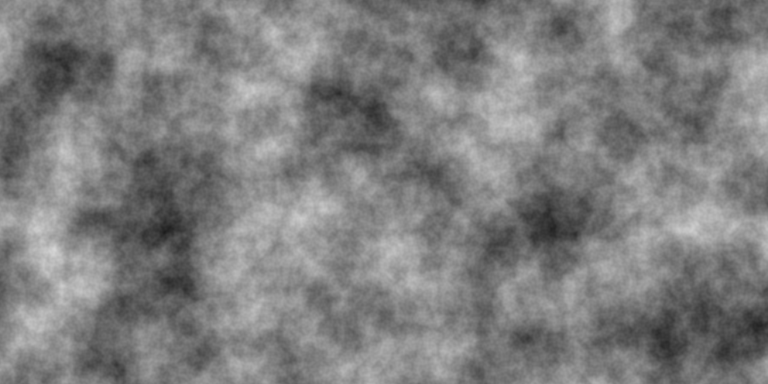
This texture is drawn by a WebGL 2 fragment shader. Its source:

```glsl
#version 300 es
precision highp float;
// Soft grey cloud texture with fine grain, made of layered gradient noise.

#define BASE_CELLS 3.5   // coarsest noise cells per canvas height
#define OCTAVES 6        // number of noise layers
#define GAIN 0.66        // amplitude ratio between layers
#define LACUNARITY 2.0   // frequency ratio between layers
#define MEAN_GREY 0.5    // average brightness
#define CONTRAST 0.49    // spread around the average
#define SEED 17u         // selects another arrangement

uniform vec2 u_resolution;
out vec4 fragColor;

// Integer hash of a lattice point, giving a value from 0 to 1
float hash(ivec2 cell, uint layer) {
  uint h = uint(cell.x) * 1597334677u ^ uint(cell.y) * 3812015801u;
  h ^= (layer + SEED) * 2654435769u;
  h = (h ^ (h >> 16)) * 2146121005u;
  h = (h ^ (h >> 15)) * 2221713035u;
  h ^= h >> 16;
  return float(h >> 8) / 16777215.0;
}

// Slope contributed by one lattice corner in a random direction
float cornerSlope(ivec2 cell, vec2 offset, uint layer) {
  float angle = 6.28319 * hash(cell, layer);
  return dot(vec2(cos(angle), sin(angle)), offset);
}

// Smoothly blended corner slopes, centred on zero
float gradientNoise(vec2 p, uint layer) {
  ivec2 cell = ivec2(floor(p));
  vec2 f = fract(p);
  vec2 blend = f * f * f * (f * (f * 6.0 - 15.0) + 10.0);
  float bottom = mix(cornerSlope(cell, f, layer),
                     cornerSlope(cell + ivec2(1, 0), f - vec2(1, 0), layer), blend.x);
  float top = mix(cornerSlope(cell + ivec2(0, 1), f - vec2(0, 1), layer),
                  cornerSlope(cell + ivec2(1, 1), f - vec2(1, 1), layer), blend.x);
  return mix(bottom, top, blend.y);
}

// Sum of layers, each finer and fainter, scaled to a constant spread
float cloud(vec2 p) {
  float sum = 0.0;
  float power = 0.0;
  float amplitude = 1.0;
  for (int i = 0; i < OCTAVES; i++) {
    sum += amplitude * gradientNoise(p, uint(i));
    power += amplitude * amplitude;
    amplitude *= GAIN;
    p = p * LACUNARITY + vec2(0.37, 0.61);  // shift keeps lattices unaligned
  }
  return sum / sqrt(power);
}

void main() {
  vec2 uv = gl_FragCoord.xy / u_resolution.y;
  float grey = MEAN_GREY + CONTRAST * cloud(uv * BASE_CELLS);
  fragColor = vec4(vec3(clamp(grey, 0.0, 1.0)), 1.0);
}
```
